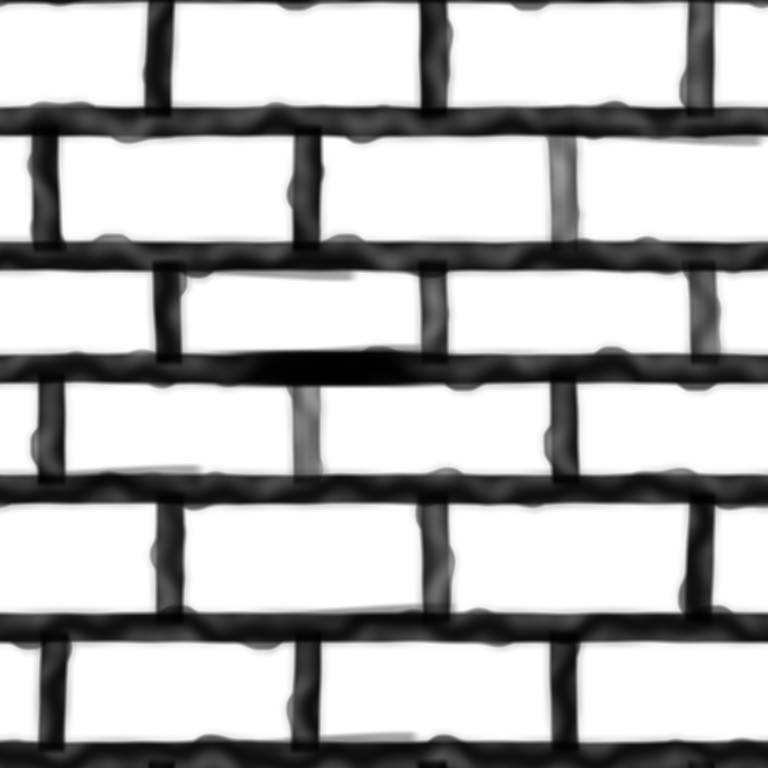
A Shadertoy shader for this pattern:

```glsl
// Hand-inked brick wall: six uneven courses of three white bricks each.
// Mortar is laid down as soft brush strokes that multiply onto white paper;
// layered sines bend the edges, streak the ink and vary every stroke.

#define TAU 6.2831853
#define ROWS 6.0
#define JOINTS 3
#define BED_HALF 0.0195
#define JOINT_HALF 0.0180
#define SOFT 0.0045
#define WOBBLE 0.0016
#define BULGE 0.0075
#define INK 0.06
#define STREAK 0.27
#define HALO 0.20
#define SMEAR_ROW 2.0

float hash(vec2 p) {
    return fract(sin(dot(p, vec2(127.1, 311.7))) * 4375.85);
}

// Signed distance on the unit circle, so strokes wrap across the canvas
float wrapped(float t) {
    return fract(t + 0.5) - 0.5;
}

// Layered sines, periodic over the canvas, about -1 to 1
float waves(float t, float seed) {
    return 0.5 * sin(TAU * 3.0 * t + seed * 2.4)
         + 0.3 * sin(TAU * 7.0 * t + seed * 4.1)
         + 0.2 * sin(TAU * 13.0 * t + seed * 1.7);
}

// Height of a mortar bed, measured down from the top
float bedHeight(float i) {
    float a = TAU * i / ROWS;
    return (i + 1.0) / ROWS - 0.0147
         + 0.0112 * sin(a + 1.264) + 0.0070 * sin(2.0 * a - 0.640);
}

// Ink density of one stroke; fade lightens its middle
float brush(float along, float across, float halfWidth, float seed, float fade) {
    float side = across < 0.0 ? 1.0 : 2.0;
    float wave = waves(along, seed + side * 1.9);
    float edge = halfWidth + WOBBLE * wave + BULGE * smoothstep(0.35, 0.9, wave);
    float d = abs(across) - edge;
    float cover = 1.0 - smoothstep(-SOFT, SOFT, d);

    // Streaks inside, diluted wash in the bulges, darker outline
    float streak = 0.5 + 0.5 * sin(across / halfWidth * 2.2
                 + 2.5 * waves(along, seed + 5.0) + seed * 3.0);
    float blotch = 0.5 + 0.5 * waves(along * 2.0, seed + 8.0);
    float tone = INK + STREAK * streak * (0.4 + 0.6 * blotch);
    tone += fade * (0.26 + 0.16 * (1.0 - abs(across) / halfWidth));
    tone += 0.28 * smoothstep(halfWidth - 0.004, halfWidth + 0.004, abs(across));
    tone *= 1.0 - 0.35 * exp(-d * d / 0.00001);

    float halo = HALO * (0.5 + 0.5 * waves(along, seed + 11.0))
               * (1.0 - smoothstep(0.0, 0.012, d));
    return max(cover * (1.0 - clamp(tone, 0.0, 1.0)), halo);
}

// Light passing through a horizontal bed with its dry smear
float bed(vec2 p, float y, float id) {
    float across = p.y - y;
    float light = 1.0 - brush(p.x, across, BED_HALF, id * 2.3 + 0.7, 0.0);

    // Pale wedge dragged along one side of the bed
    float lx = wrapped(p.x - (0.87 + 0.66 * id - 0.19 * id * id));
    float v = id < 1.5 ? across : -across;
    float reach = BED_HALF + 0.013 * smoothstep(-0.16, 0.11, lx);
    float wedge = smoothstep(-0.16, -0.04, lx) * (1.0 - smoothstep(0.11, 0.13, lx));
    wedge *= smoothstep(0.0, 0.01, v) * (1.0 - smoothstep(reach - 0.005, reach + 0.003, v));
    light *= 1.0 - 0.32 * wedge;

    // Heavy black overpaint on a single bed
    if (abs(id - SMEAR_ROW) < 0.5) {
        float q = lx * lx / 0.0180;
        float black = exp(-q * q) * (1.0 - smoothstep(0.019, 0.027, abs(across)));
        light *= 1.0 - 0.95 * black;
    }
    return light;
}

// Light passing through one upright joint between two beds
float joint(vec2 p, float top, float bottom, float row, float k) {
    vec2 cell = vec2(row, k);
    float odd = mod(row, 2.0);
    float x = mix(0.217 + 0.348 * k, 0.064 + 0.336 * k, odd);
    x += (row - 2.5) * (k < 0.5 ? 0.0027 : 0.0) + 0.005 * (hash(cell) - 0.5);
    float tilt = 0.07 * (hash(cell + 7.3) - 0.5);
    float across = wrapped(p.x - x - tilt * (p.y - 0.5 * (top + bottom)));

    // Worn diagonal band of lighter joints
    float band = row + 2.0 * k - 5.2;
    float fade = exp(-0.8 * band * band) * (1.0 - smoothstep(3.0, 5.0, row));
    float ends = smoothstep(top, top + 0.012, p.y)
               * (1.0 - smoothstep(bottom - 0.012, bottom, p.y));
    return 1.0 - ends * brush(p.y, across, JOINT_HALF, 9.0 * hash(cell + 3.1), fade);
}

void mainImage(out vec4 fragColor, in vec2 fragCoord) {
    vec2 p = fragCoord / iResolution.xy;
    p.y = 1.0 - p.y;

    float light = 1.0;
    for (int r = 0; r <= int(ROWS); r++) {
        float row = float(r);
        float top = bedHeight(row - 1.0), bottom = bedHeight(row);
        light *= bed(p, top, mod(row + ROWS - 1.0, ROWS));
        for (int k = 0; k < JOINTS; k++)
            light *= joint(p, top, bottom, mod(row, ROWS), float(k));
    }
    fragColor = vec4(vec3(light), 1.0);
}
```
